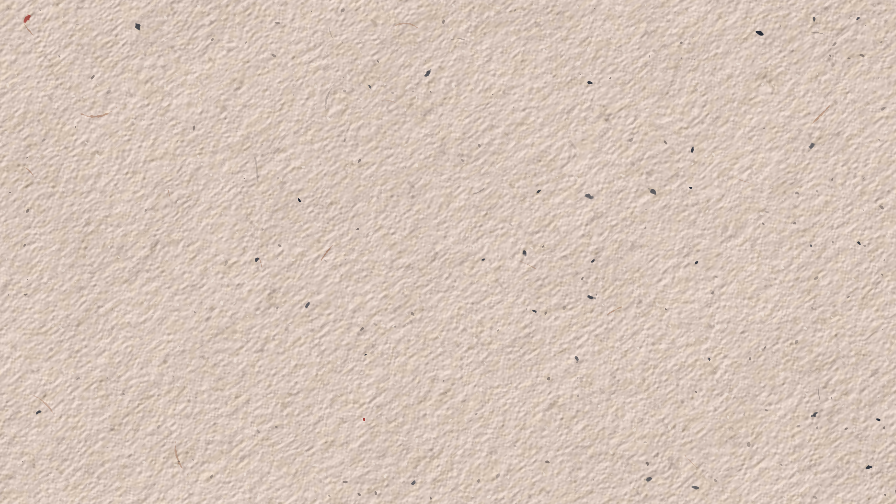
Write a WebGL 1 fragment shader that draws this texture.

```glsl
precision highp float;
// Recycled paper board: a pale beige sheet with a fine, crisp, slanted pulp
// relief, made by embossing stretched noise, with small dark pits, then
// scattered with pale chips, ink specks and thin fibres on jittered grids.

uniform vec2 u_resolution;

const vec3 PAPER = vec3(0.848, 0.777, 0.731);
const vec3 WARM_TINT = vec3(-0.008, -0.010, -0.034);
const vec3 CHIP = vec3(0.94, 0.89, 0.85);
const vec3 DUST = vec3(0.46, 0.41, 0.39);
const vec3 INK = vec3(0.15, 0.17, 0.21);
const vec3 RED_INK = vec3(0.62, 0.22, 0.20);
const vec3 FIBRE_BROWN = vec3(0.64, 0.46, 0.36);
const vec3 FIBRE_GREY = vec3(0.50, 0.45, 0.43);

const float GRAIN_ANGLE = 0.65;                // slant of the pulp, radians
const vec2 FINE_GRAIN = vec2(95.0, 170.0);     // cells per height: along, across
const vec2 COARSE_GRAIN = vec2(42.0, 78.0);
const float SPECKLE_GRAIN = 235.0;
const float LIGHT_STEP = 0.0036;               // emboss offset across the grain
const float RELIEF_GAIN = 0.155;
const float MOTTLE_GAIN = 0.022;
const float PIT_DEPTH = 0.075;
const float EDGE = 0.3;                        // softness of the fleck outline

float hash(vec2 p) {
  return fract(sin(dot(p, vec2(127.1, 311.7))) * 43758.5453);
}

float noise(vec2 p) {
  vec2 i = floor(p);
  vec2 f = fract(p);
  f = f * f * (3.0 - 2.0 * f);
  float low = mix(hash(i), hash(i + vec2(1.0, 0.0)), f.x);
  float high = mix(hash(i + vec2(0.0, 1.0)), hash(i + 1.0), f.x);
  return mix(low, high, f.y);
}

vec2 rotate(vec2 p, float angle) {
  float c = cos(angle);
  float s = sin(angle);
  return vec2(c * p.x + s * p.y, c * p.y - s * p.x);
}

// Height of the pulp in grain-aligned coordinates
float pulpHeight(vec2 g) {
  float fine = noise(g * FINE_GRAIN);
  float coarse = noise(g * COARSE_GRAIN + 37.0);
  float speckle = noise(g * SPECKLE_GRAIN + 91.0);
  return fine + 0.75 * coarse + 0.65 * speckle;
}

// Mask of ragged ellipses, at most one per cell; pick is random per cell
float flecks(vec2 p, float cells, float density, vec2 halfSize,
             float bend, float seed, out float pick) {
  vec2 cell = floor(p * cells);
  vec2 key = cell + seed;
  pick = hash(key + 5.3);
  vec2 jitter = vec2(hash(key + 11.7), hash(key + 23.1));
  vec2 d = p - (cell + mix(vec2(0.3), vec2(0.7), jitter)) / cells;
  d = rotate(d, 6.2832 * hash(key + 31.9));
  d.y += bend * (hash(key + 47.3) - 0.5) * d.x * d.x;
  float grow = hash(key + 59.9);
  float scale = mix(0.4, 1.0, grow * grow);
  float ragged = 1.1 * (noise(p * 220.0 + seed) - 0.5);
  float r = length(d / (halfSize * scale)) + ragged;
  float present = step(hash(key), density);
  return present * (1.0 - smoothstep(1.0 - EDGE, 1.0 + EDGE, r));
}

void main() {
  vec2 p = gl_FragCoord.xy / u_resolution.y;
  vec2 g = rotate(p, GRAIN_ANGLE);
  g += 0.008 * (vec2(noise(p * 21.0), noise(p * 21.0 + 50.0)) - 0.5);

  // Relief lit from the upper left, with small dark pits
  float relief = pulpHeight(g) - pulpHeight(g + vec2(0.0, LIGHT_STEP));
  float mottle = noise(g * vec2(9.0, 16.0)) + noise(g * 30.0 + 9.0) - 1.0;
  float pit = smoothstep(0.78, 0.95, noise(g * vec2(90.0, 150.0) + 17.0));
  vec3 color = PAPER + RELIEF_GAIN * min(relief, 0.6) + MOTTLE_GAIN * mottle;
  color -= PIT_DEPTH * pit;

  // Small warm flakes of differently coloured pulp
  float warmth = noise(g * vec2(58.0, 92.0) + 71.0);
  color += WARM_TINT * (smoothstep(0.5, 0.8, warmth) - 0.3);

  float pick;
  // Pale chips
  float mask = flecks(p, 44.0, 0.4, vec2(0.0042, 0.0024), 0.0, 3.0, pick);
  color = mix(color, CHIP, mask * mix(0.25, 0.8, pick));

  // Thin curved fibres
  mask = flecks(p, 7.0, 0.22, vec2(0.032, 0.0022), 30.0, 101.0, pick);
  vec3 fibre = mix(FIBRE_GREY, FIBRE_BROWN, step(0.45, pick));
  color = mix(color, fibre, mask * mix(0.25, 0.6, fract(pick * 7.0)));

  // Fine dust
  mask = flecks(p, 30.0, 0.12, vec2(0.0046, 0.0026), 0.0, 211.0, pick);
  color = mix(color, DUST, mask * mix(0.3, 0.9, pick));

  // Ink specks, a few of them red
  mask = flecks(p, 9.0, 0.2, vec2(0.0080, 0.0042), 0.0, 307.0, pick);
  vec3 ink = mix(INK, RED_INK, step(0.9, pick));
  color = mix(color, ink, mask * mix(0.6, 1.0, fract(pick * 5.0)));

  gl_FragColor = vec4(clamp(color, 0.0, 1.0), 1.0);
}
```
